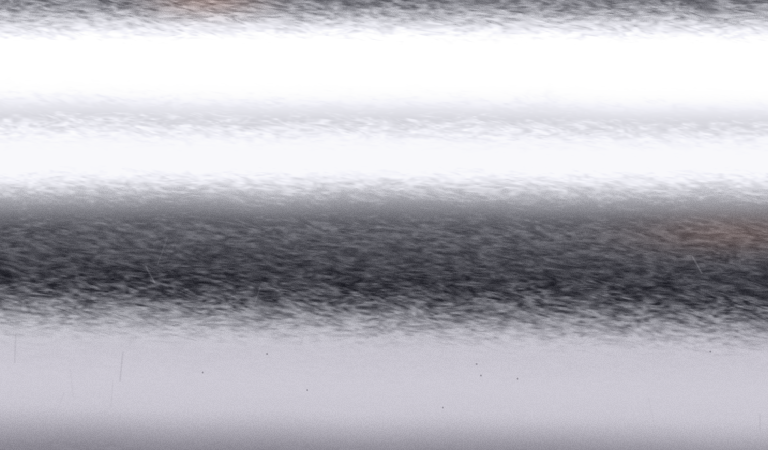
Reproduce this texture procedurally as a Shadertoy shader.

```glsl
#define GRAIN_SCALE vec2(46.0, 165.0)
#define GRAIN_RELIEF 0.038
#define GRAIN_CONTRAST 0.30
#define EDGE_TILT 0.036
#define SCRATCH_COUNT 14
#define SPECK_COUNT 8
#define COOL_TINT vec3(-0.004, -0.003, 0.026)
#define WARM_TINT vec3(0.085, 0.02, -0.015)

float hash(vec2 p) {
    vec3 q = fract(p.xyx * vec3(0.1031, 0.1030, 0.0973));
    q += dot(q, q.yzx + 33.33);
    return fract((q.x + q.y) * q.z);
}

float noise(vec2 p) {
    vec2 cell = floor(p), f = fract(p);
    f = f * f * (3.0 - 2.0 * f);
    float low = mix(hash(cell), hash(cell + vec2(1, 0)), f.x);
    float high = mix(hash(cell + vec2(0, 1)), hash(cell + vec2(1, 1)), f.x);
    return mix(low, high, f.y);
}

float bell(float x, float centre, float width) {
    float d = (x - centre) / width;
    return exp(-d * d);
}

// Short, gently wavy strokes in the metal, centred on zero
float brushedGrain(vec2 p) {
    p.y += 0.007 * noise(p * vec2(14.0, 24.0)) + 0.10 * p.x;
    p.x += 0.03 * noise(p * vec2(9.0, 60.0));
    float coarse = noise(p * GRAIN_SCALE);
    float fine = noise(p * GRAIN_SCALE * vec2(2.1, 1.8) + 71.0);
    return coarse * 0.6 + fine * 0.4 - 0.5;
}

// Reflected brightness, with depth measured from the top edge
float reflection(float depth, float x) {
    float v = mix(0.46, 1.0, smoothstep(-0.02, 0.09, depth));
    v -= 0.115 * bell(depth, 0.252 + 0.02 * x, 0.034);
    v -= 0.025 * smoothstep(0.22, 0.30, depth);
    v = mix(v, 0.40, smoothstep(0.375, 0.505, depth));
    v = mix(v, 0.25, smoothstep(0.48, 0.63, depth));
    v = mix(v, 0.78, smoothstep(0.625, 0.775, depth));
    v += 0.025 * bell(depth, 0.86, 0.06);
    return mix(v, 0.53, smoothstep(0.91, 1.03, depth));
}

float segmentDistance(vec2 p, vec2 a, vec2 b) {
    vec2 pa = p - a, ba = b - a;
    return length(pa - ba * clamp(dot(pa, ba) / dot(ba, ba), 0.0, 1.0));
}

// Fine hairline marks across the lower half
float scratches(vec2 p, float aspect, float pixel) {
    float mark = 0.0;
    for (int i = 0; i < SCRATCH_COUNT; i++) {
        float id = float(i);
        vec2 start = vec2(hash(vec2(id, 3.1)) * aspect, 0.04 + 0.42 * hash(vec2(id, 8.7)));
        vec2 reach = vec2(hash(vec2(id, 5.3)) - 0.5, 0.6 + hash(vec2(id, 2.9))) * 0.045;
        float d = segmentDistance(p, start, start + reach);
        mark += (1.0 - smoothstep(0.0, 0.0012 + pixel, d)) * (0.3 + 0.7 * hash(vec2(id, 6.4)));
    }
    return mark;
}

// Tiny dark pits in the lower pale band
float specks(vec2 p, float aspect, float pixel) {
    float mark = 0.0;
    for (int i = 0; i < SPECK_COUNT; i++) {
        float id = float(i) + 40.0;
        vec2 centre = vec2(hash(vec2(id, 1.7)) * aspect, 0.08 + 0.14 * hash(vec2(id, 4.3)));
        mark += 1.0 - smoothstep(0.0, 0.0015 + pixel, length(p - centre));
    }
    return mark;
}

void mainImage(out vec4 fragColor, in vec2 fragCoord) {
    vec2 uv = fragCoord / iResolution.xy;
    vec2 p = fragCoord / iResolution.y;
    float aspect = iResolution.x / iResolution.y;
    float pixel = 1.0 / iResolution.y;
    float depth = 1.0 - uv.y;
    float grain = brushedGrain(p);

    // Uneven band edges, rippled by the surface relief
    float bent = depth - EDGE_TILT * (uv.x - 0.5) * smoothstep(0.48, 0.66, depth);
    bent += 0.008 * (noise(p * vec2(5.0, 9.0)) - 0.5);
    bent += GRAIN_RELIEF * grain * (1.0 - 0.75 * smoothstep(0.76, 0.90, depth));
    float tone = reflection(bent, uv.x);

    // Grain shows most on the dark metal and fades on the pale bands
    float shade = 1.0 - smoothstep(0.25, 0.95, tone);
    tone += GRAIN_CONTRAST * grain * shade * (1.0 - 0.7 * smoothstep(0.72, 0.80, depth));
    tone += 0.10 * grain * bell(depth, 0.26, 0.04);
    float dust = hash(floor(p * 420.0)) - 0.5;
    tone += 0.035 * dust * smoothstep(0.0, 0.2, shade);

    // Wear marks
    float onDark = 1.0 - smoothstep(0.35, 0.65, tone);
    tone += mix(-0.05, 0.10, onDark) * scratches(p, aspect, pixel);
    tone -= 0.22 * specks(p, aspect, pixel);

    // Cool metal with two faint warm reflections
    vec3 color = vec3(tone) + COOL_TINT * (1.0 - smoothstep(0.94, 1.0, tone));
    color.g -= 0.012 * smoothstep(0.68, 0.80, depth);
    float warm = bell(uv.x, 0.27, 0.07) * bell(depth, 0.0, 0.035);
    warm += 0.75 * bell(uv.x, 0.96, 0.13) * bell(depth, 0.52, 0.045);
    color += WARM_TINT * warm;
    fragColor = vec4(clamp(color, 0.0, 1.0), 1.0);
}
```
